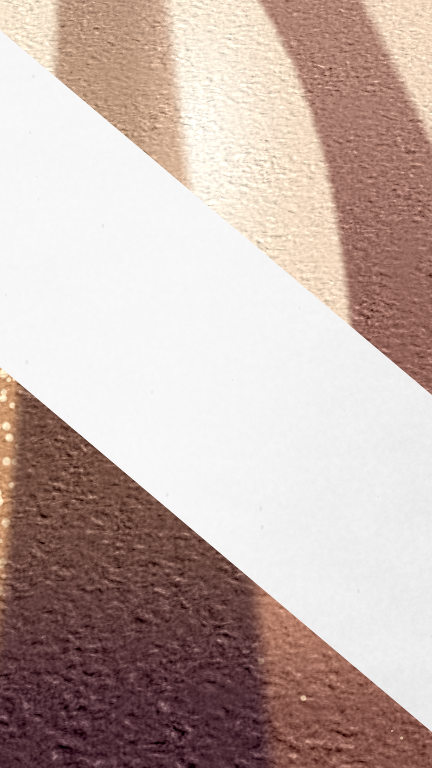
Reproduce this background procedurally as a Shadertoy shader.

```glsl
// Sunlit sand with long soft shadows, crossed by a diagonal band of white paper.
#define BAND_TOP 0.961
#define BAND_BOTTOM 0.522
#define BAND_SLOPE 0.4753
#define SHADOW_BLUR 0.018
#define GRAIN_SCALE 50.0
#define GRAIN_DEPTH 0.19
#define GRIT_DEPTH 0.13
#define PAPER_DEPTH 0.013
#define SPARKLE_CELLS 14.0

vec2 hash2(vec2 p) {
    vec3 q = fract(vec3(p.xyx) * vec3(0.1031, 0.103, 0.0973));
    q += dot(q, q.yzx + 33.33);
    return fract((q.xx + q.yz) * q.zy);
}

float corner(vec2 cell, vec2 offset) {
    return dot(hash2(cell) * 2.0 - 1.0, offset);
}

float gradientNoise(vec2 p) {
    vec2 i = floor(p), f = fract(p);
    vec2 u = f * f * f * (f * (f * 6.0 - 15.0) + 10.0);
    vec2 e = vec2(1.0, 0.0);
    return mix(mix(corner(i, f), corner(i + e, f - e), u.x),
               mix(corner(i + e.yx, f - e.yx), corner(i + 1.0, f - 1.0), u.x), u.y);
}

float fbm(vec2 p) {
    float sum = 0.0, amplitude = 1.0;
    for (int i = 0; i < 4; i++) {
        sum += amplitude * gradientNoise(p);
        p = mat2(1.6, 1.2, -1.2, 1.6) * p + 17.3;
        amplitude *= 0.6;
    }
    return sum;
}

// Soft step: 1 to the right of the edge
float rightOf(float edge, float x, float blur) {
    return smoothstep(edge - blur, edge + blur, x);
}

// Scattered round spots, at most one per cell
float spots(vec2 p, float density, float size) {
    vec2 cell = floor(p);
    float cover = 0.0;
    for (int y = -1; y <= 1; y++)
    for (int x = -1; x <= 1; x++) {
        vec2 id = cell + vec2(x, y), rnd = hash2(id + 7.0);
        float radius = size * (0.5 + rnd.x);
        float d = length(p - id - hash2(id + 31.0));
        cover += step(1.0 - density, rnd.y) * (1.0 - smoothstep(radius * 0.5, radius, d));
    }
    return min(cover, 1.0);
}

// Far sand; v is the depth below the top edge
vec3 farSand(float x, float v) {
    vec3 light = mix(vec3(0.97, 0.90, 0.81), vec3(0.95, 0.85, 0.75), smoothstep(0.45, 0.8, x));
    vec2 toGlow = (vec2(x, v) - vec2(0.46, 0.18)) / vec2(0.14, 0.14);
    light += vec3(0.04, 0.08, 0.12) * exp(-dot(toGlow, toGlow));
    vec3 thinShade = mix(vec3(0.73, 0.59, 0.50), vec3(0.75, 0.61, 0.50), v / 0.22);
    thinShade += 0.10 * smoothstep(0.28, 0.42, x);
    vec3 wideShade = mix(vec3(0.69, 0.52, 0.46), vec3(0.57, 0.39, 0.35), smoothstep(0.0, 0.5, v));
    float thin = rightOf(0.132 - 0.05 * v, x, SHADOW_BLUR)
               * (1.0 - rightOf(0.386 + 0.21 * v, x, SHADOW_BLUR * 1.2));
    float curvedEdge = 0.597 + 0.25 * (1.0 - exp(-4.6 * v));
    float wide = rightOf(curvedEdge, x, SHADOW_BLUR * 0.7)
               * (1.0 - rightOf(0.838 + 0.88 * v, x, SHADOW_BLUR));
    return mix(mix(light, thinShade, thin), wideShade, wide);
}

// Near sand, darker towards the lower edge
vec3 nearSand(float x, float v, vec2 p) {
    vec3 shade = mix(vec3(0.45, 0.31, 0.26), vec3(0.30, 0.17, 0.21), smoothstep(0.62, 0.98, v));
    vec3 warm = mix(vec3(0.74, 0.52, 0.43), vec3(0.52, 0.33, 0.29), smoothstep(0.76, 0.96, v));
    float lit = rightOf(0.590 + 0.16 * (v - 0.755), x, SHADOW_BLUR * 1.6);
    float rim = 1.0 - rightOf(0.046 - 0.12 * (v - 0.48), x, SHADOW_BLUR);
    vec3 color = mix(shade, warm, lit);
    color = mix(color, vec3(0.80, 0.59, 0.43), rim * (1.0 - smoothstep(0.65, 0.95, v)));
    float glints = spots(p * SPARKLE_CELLS, 0.25, 0.10) * lit * 0.7
                 + spots(p * SPARKLE_CELLS * 3.0, 0.7, 0.4) * rim * (1.0 - smoothstep(0.6, 0.9, v));
    return mix(color, vec3(1.0, 0.90, 0.76), min(glints, 1.0));
}

vec3 paper(vec2 uv, vec2 p) {
    float lowRight = smoothstep(0.4, 1.3, uv.x + 0.6 * (0.6 - uv.y));
    float fibres = fbm(p * 60.0) + 0.8 * gradientNoise(p * 140.0);
    float shade = 0.970 - 0.045 * lowRight;
    shade += PAPER_DEPTH * (fibres * (0.7 + lowRight) + (0.4 + lowRight) * fbm(p * vec2(5.0, 9.0)));
    shade -= 0.05 * spots(p * vec2(26.0, 17.0), 0.05, 0.09);
    return vec3(shade);
}

void mainImage(out vec4 fragColor, in vec2 fragCoord) {
    vec2 uv = fragCoord / iResolution.xy;
    vec2 p = fragCoord / iResolution.x;
    float v = 1.0 - uv.y;
    float diagonal = uv.y + BAND_SLOPE * uv.x;

    // Relief of the sand, warped into irregular clumps, with fine grit on top
    vec2 grain = p * vec2(0.8, 1.25) * GRAIN_SCALE * mix(1.35, 0.7, v);
    grain += 0.9 * vec2(gradientNoise(grain * 0.4), gradientNoise(grain * 0.4 + 9.0));
    float relief = fbm(grain) - 0.6 * fbm(grain + vec2(0.25, 0.45));
    relief *= 0.55 + 1.3 * abs(relief);
    float grit = gradientNoise(p * 120.0 + 3.7);
    float patches = 1.0 + 0.9 * gradientNoise(p * 9.0);
    float wobble = 0.006 * gradientNoise(p * 45.0);
    bool isFar = diagonal > 0.5 * (BAND_TOP + BAND_BOTTOM);
    vec3 sand = isFar ? farSand(uv.x + wobble, v) : nearSand(uv.x + wobble, v, p);
    float brightness = dot(sand, vec3(0.3, 0.6, 0.1));
    float contrast = patches * mix(1.3, 0.85, brightness);
    sand += (relief * GRAIN_DEPTH + grit * GRIT_DEPTH) * contrast * vec3(1.0, 0.95, 0.9);

    // Paper band with smooth edges
    float edge = 0.7 / iResolution.y;
    float band = smoothstep(BAND_BOTTOM - edge, BAND_BOTTOM + edge, diagonal)
               * (1.0 - smoothstep(BAND_TOP - edge, BAND_TOP + edge, diagonal));
    fragColor = vec4(clamp(mix(sand, paper(uv, p), band), 0.0, 1.0), 1.0);
}
```
